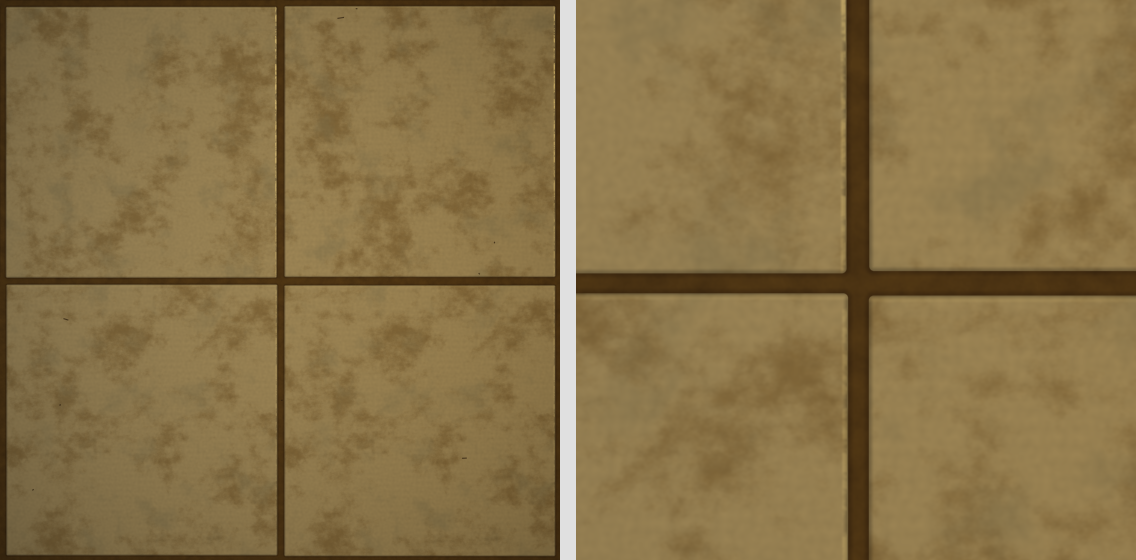
Left, the full canvas; right, a detail of the centre.
This texture is drawn by a Shadertoy shader. Its source:

```glsl
const vec2 GRID_CENTRE = vec2(0.5015, 0.498);
const float SPACING = 0.497;
const float HALF_TILE = 0.242;
const float CORNER_RADIUS = 0.003;

const vec3 GLAZE_LIGHT = vec3(0.575, 0.485, 0.305);
const vec3 GLAZE_STAIN = vec3(0.475, 0.375, 0.205);
const vec3 GLAZE_GREY = vec3(0.475, 0.415, 0.27);
const vec3 GROUT_LIGHT = vec3(0.31, 0.21, 0.075);
const vec3 GROUT_DARK = vec3(0.21, 0.135, 0.05);
const vec3 GLINT = vec3(0.86, 0.74, 0.44);
const vec3 DIRT = vec3(0.16, 0.10, 0.04);

vec2 hash2(vec2 p) {
    p = vec2(dot(p, vec2(127.1, 311.7)), dot(p, vec2(269.5, 183.3)));
    return fract(sin(p) * 43758.5);
}

float gradientNoise(vec2 p) {
    vec2 i = floor(p), f = fract(p);
    vec2 u = f * f * f * (f * (f * 6.0 - 15.0) + 10.0);
    vec2 e = vec2(0.0, 1.0);
    float a = dot(hash2(i) * 2.0 - 1.0, f);
    float b = dot(hash2(i + e.yx) * 2.0 - 1.0, f - e.yx);
    float c = dot(hash2(i + e.xy) * 2.0 - 1.0, f - e.xy);
    float d = dot(hash2(i + e.yy) * 2.0 - 1.0, f - e.yy);
    return mix(mix(a, b, u.x), mix(c, d, u.x), u.y);
}

float fbm(vec2 p, int octaves) {
    float sum = 0.0, amplitude = 1.0;
    for (int i = 0; i < octaves; i++) {
        sum += amplitude * gradientNoise(p);
        p = mat2(1.6, 1.2, -1.2, 1.6) * p + 7.3;
        amplitude *= 0.6;
    }
    return sum;
}

float roundedBox(vec2 p, vec2 halfSize, float radius) {
    vec2 q = abs(p) - halfSize + radius;
    return length(max(q, 0.0)) + min(max(q.x, q.y), 0.0) - radius;
}

float segment(vec2 p, vec2 a, vec2 b) {
    vec2 ab = b - a;
    return length(p - a - ab * clamp(dot(p - a, ab) / dot(ab, ab), 0.0, 1.0));
}

float coverage(float dist, float aa) {
    return 1.0 - smoothstep(-aa, aa, dist);
}

// Cloudy print with soft stains and fine flecks
vec3 glaze(vec2 p, vec2 seed) {
    vec2 q = p + seed * 19.0;
    float cloud = fbm(q * 9.0, 3);
    float fleck = fbm(q * vec2(42.0, 50.0), 4);
    float stain = smoothstep(-0.18, 0.75, cloud + 0.55 * fleck);
    float haze = smoothstep(0.0, 0.7, fbm(q * 14.0 + 31.0, 4));
    vec3 colour = mix(GLAZE_LIGHT, GLAZE_STAIN, stain);
    colour = mix(colour, GLAZE_GREY, 0.5 * haze);
    return colour * (1.0 + 0.05 * gradientNoise(q * 190.0));
}

// Rough joint, darkest beside the tiles
vec3 grout(vec2 uv, float edge) {
    float grain = fbm(uv * 55.0, 4);
    float depth = smoothstep(0.0, 0.004, edge);
    return mix(GROUT_DARK, GROUT_LIGHT, clamp(0.25 + 0.5 * depth + 0.4 * grain, 0.0, 1.0));
}

// Raised rim: broken glints at the right, a faint line at the top
vec3 addRim(vec3 colour, vec2 p, vec2 halfSize, float edge, float gloss) {
    vec2 inset = halfSize - p;
    float broken = smoothstep(-0.35, 0.4, fbm(vec2(p.x * 60.0, p.y * 95.0) + gloss * 40.0, 3));
    float fade = smoothstep(-0.3, 0.15, p.y);
    float right = smoothstep(0.0, 0.0012, inset.x) * (1.0 - smoothstep(0.0022, 0.0045, inset.x));
    float top = smoothstep(0.0, 0.0015, inset.y) * (1.0 - smoothstep(0.002, 0.005, inset.y));
    colour *= mix(0.76, 1.0, smoothstep(0.0, 0.0035, -edge));
    colour = mix(colour, GLINT, right * gloss * broken * mix(0.35, 1.0, fade));
    return mix(colour, GLINT, 0.14 * top);
}

// Scattered specks and a few short hairs
float debris(vec2 uv, float aa) {
    float mask = 0.0;
    for (int i = 0; i < 9; i++) {
        vec2 spot = hash2(vec2(float(i) + 2.0, 8.0));
        vec2 shape = hash2(vec2(float(i) + 5.0, 21.0));
        float angle = shape.x * 6.2832;
        float span = i < 3 ? 0.006 + 0.008 * shape.y : 0.001;
        vec2 tip = spot + span * vec2(cos(angle), sin(angle));
        mask = max(mask, coverage(segment(uv, spot, tip) - 0.0009, aa));
    }
    return mask;
}

void mainImage(out vec4 fragColor, in vec2 fragCoord) {
    vec2 uv = fragCoord / iResolution.xy;
    float aa = 0.8 / min(iResolution.x, iResolution.y);

    // Tile grid with slightly uneven setting
    vec2 grid = (uv - GRID_CENTRE) / SPACING;
    vec2 cell = floor(grid);
    vec2 jitter = (hash2(cell + 13.0) - 0.5) * 0.002;
    vec2 local = (fract(grid) - 0.5) * SPACING - jitter;
    vec2 halfSize = vec2(HALF_TILE);
    float edge = roundedBox(local, halfSize, CORNER_RADIUS);

    // The lower row shares one print
    float upper = step(0.0, cell.y);
    vec2 seed = hash2(vec2(cell.x * upper, cell.y) + 4.0);
    float gloss = mix(0.3, 0.85, upper);
    vec3 tile = addRim(glaze(local, seed), local, halfSize, edge, gloss);
    vec3 colour = mix(grout(uv, edge), tile, coverage(edge, aa));
    colour = mix(colour, DIRT, 0.75 * debris(uv, aa));

    // Soft pool of light, cooler towards the left
    vec2 away = uv - vec2(0.53, 0.54);
    float light = 1.05 - 0.5 * dot(away, away);
    vec3 tint = mix(vec3(0.97, 0.99, 1.04), vec3(1.01, 1.0, 0.97), uv.x);
    fragColor = vec4(colour * light * tint, 1.0);
}
```
